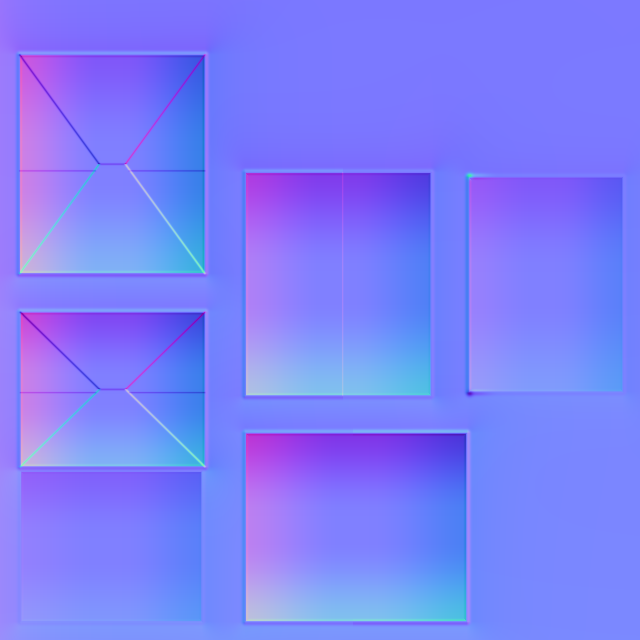
A Shadertoy shader for this texture map:

```glsl
// Tangent-space normal map of six cushioned panels, two of them folded like envelopes.

struct Surface {
    vec2 halo;    // broad slope around the panels
    vec2 face;    // slope on the panels
    vec2 crease;  // thin edges and folds
    float cover;  // panel mask
};

float gauss(float d, float width) {
    return exp(-d * d / (width * width));
}

float segmentDistance(vec2 p, vec2 a, vec2 b) {
    vec2 ab = b - a;
    return length(p - a - ab * clamp(dot(p - a, ab) / dot(ab, ab), 0.0, 1.0));
}

// Outward box direction in xy, signed distance in z
vec3 boxField(vec2 p, vec2 halfSize) {
    vec2 q = abs(p) - halfSize;
    vec2 side = vec2(p.x < 0.0 ? -1.0 : 1.0, p.y < 0.0 ? -1.0 : 1.0);
    vec2 inner = q.x > q.y ? vec2(1.0, 0.0) : vec2(0.0, 1.0);
    vec2 outer = max(q, 0.0);
    float outside = length(outer);
    vec2 dir = outside > 0.0 ? outer / outside : inner;
    return vec3(dir * side, outside + min(max(q.x, q.y), 0.0));
}

// tilt holds the slope at the left, bottom, right and top border
void addPanel(inout Surface s, vec2 p, vec2 lo, vec2 hi, vec4 tilt, float edge, float glow) {
    vec2 halfSize = 0.5 * (hi - lo);
    vec2 c = p - 0.5 * (lo + hi);
    vec3 box = boxField(c, halfSize);
    float d = box.z;
    float aa = 0.7 / iResolution.y;
    float mask = 1.0 - smoothstep(-aa, aa, d);

    vec2 q = c / halfSize;
    vec2 rise = smoothstep(0.12, 1.08, abs(q));
    vec2 slope = mix(tilt.xy, -tilt.zw, step(0.0, q)) * rise;
    s.face = mix(s.face, slope, mask);
    s.cover = max(s.cover, mask);

    // The left glow is weaker than the others
    float away = max(d, 0.0);
    float fade = 0.65 * exp(-away / 0.035) + 0.35 * exp(-away / 0.1);
    vec2 gain = vec2(box.x < 0.0 ? 0.35 : 1.0, 1.0);
    s.halo -= box.xy * gain * glow * fade;

    // Raised rim outside, narrow bevel inside
    float rim = gauss(d - 0.003, 0.0035) - 0.6 * gauss(d + 0.0018, 0.002);
    s.crease += box.xy * edge * rim;
}

// Four diagonal folds meeting at a short ridge, crossed by a level fold
void addEnvelope(inout Surface s, vec2 p, vec2 lo, vec2 hi, float foldDrop) {
    vec2 halfSize = 0.5 * (hi - lo);
    vec2 c = p - 0.5 * (lo + hi);
    vec2 m = abs(c);
    float ridge = 0.0205;
    float width = 0.0017;
    vec2 facing = vec2(c.x < 0.0 ? -1.0 : 1.0, c.y < 0.0 ? 1.0 : -1.0);
    float diagonal = gauss(segmentDistance(m, vec2(ridge, 0.0), halfSize), width);
    s.crease += facing * vec2(0.55, 0.5) * diagonal;

    float top = gauss(segmentDistance(m, vec2(0.0), vec2(ridge, 0.0)), width);
    float level = gauss(segmentDistance(vec2(m.x, c.y + foldDrop),
        vec2(ridge + 0.006, 0.0), vec2(halfSize.x, 0.0)), 0.0013);
    s.crease += vec2(-0.1, -0.4) * max(top, level);
}

void addSpot(inout Surface s, vec2 p, vec2 center, vec2 slope) {
    s.crease += slope * gauss(length(p - center), 0.005);
}

vec3 encodeNormal(vec2 slope) {
    slope *= min(1.0, 0.95 / max(length(slope), 0.001));
    return 0.5 + 0.5 * vec3(slope, sqrt(1.0 - dot(slope, slope)));
}

void mainImage(out vec4 fragColor, in vec2 fragCoord) {
    vec2 p = fragCoord / iResolution.xy;
    Surface s = Surface(vec2(0.0), vec2(0.0), vec2(0.0), 0.0);

    // Gentle background bend
    s.halo = vec2(-0.03 + 0.22 * exp(-p.x / 0.06), mix(0.07, -0.05, p.y));

    // Left column: two envelopes over a soft panel
    vec2 tallLo = vec2(0.031, 0.573), tallHi = vec2(0.320, 0.914);
    vec2 shortLo = vec2(0.032, 0.271), shortHi = vec2(0.320, 0.512);
    addPanel(s, p, tallLo, tallHi, vec4(0.62, 0.40, 0.58, 0.33), 0.42, 0.19);
    addPanel(s, p, shortLo, shortHi, vec4(0.60, 0.40, 0.55, 0.46), 0.34, 0.14);
    addPanel(s, p, vec2(0.033, 0.029), vec2(0.315, 0.263),
        vec4(0.15, 0.18, 0.30, 0.25), 0.10, 0.14);
    addEnvelope(s, p, tallLo, tallHi, 0.0105);
    addEnvelope(s, p, shortLo, shortHi, 0.005);

    // Middle and right panels, with rims that change along their width
    float seamX = 0.5355;
    float seamEdge = mix(0.34, 0.22, step(seamX, p.x));
    float sideEdge = mix(0.40, 0.10, smoothstep(0.735, 0.78, p.x));
    float baseEdge = mix(0.34, 0.46, step(0.551, p.x));
    addPanel(s, p, vec2(0.384, 0.382), vec2(0.673, 0.730),
        vec4(0.38, 0.52, 0.38, 0.55), seamEdge, 0.17);
    addPanel(s, p, vec2(0.733, 0.388), vec2(0.973, 0.723),
        vec4(0.20, 0.22, 0.30, 0.32), sideEdge, 0.10);
    addPanel(s, p, vec2(0.384, 0.029), vec2(0.729, 0.323),
        vec4(0.48, 0.52, 0.42, 0.60), baseEdge, 0.15);

    // Vertical seam and two pinched corners
    float seam = segmentDistance(p, vec2(seamX, 0.382), vec2(seamX, 0.730));
    s.crease += vec2(0.28, 0.04) * gauss(seam, 0.0011);
    addSpot(s, p, vec2(0.734, 0.725), vec2(-0.4, 0.6));
    addSpot(s, p, vec2(0.734, 0.385), vec2(-0.2, -0.5));

    vec2 slope = mix(s.halo, s.face, s.cover) + s.crease;
    fragColor = vec4(encodeNormal(slope), 1.0);
}
```
